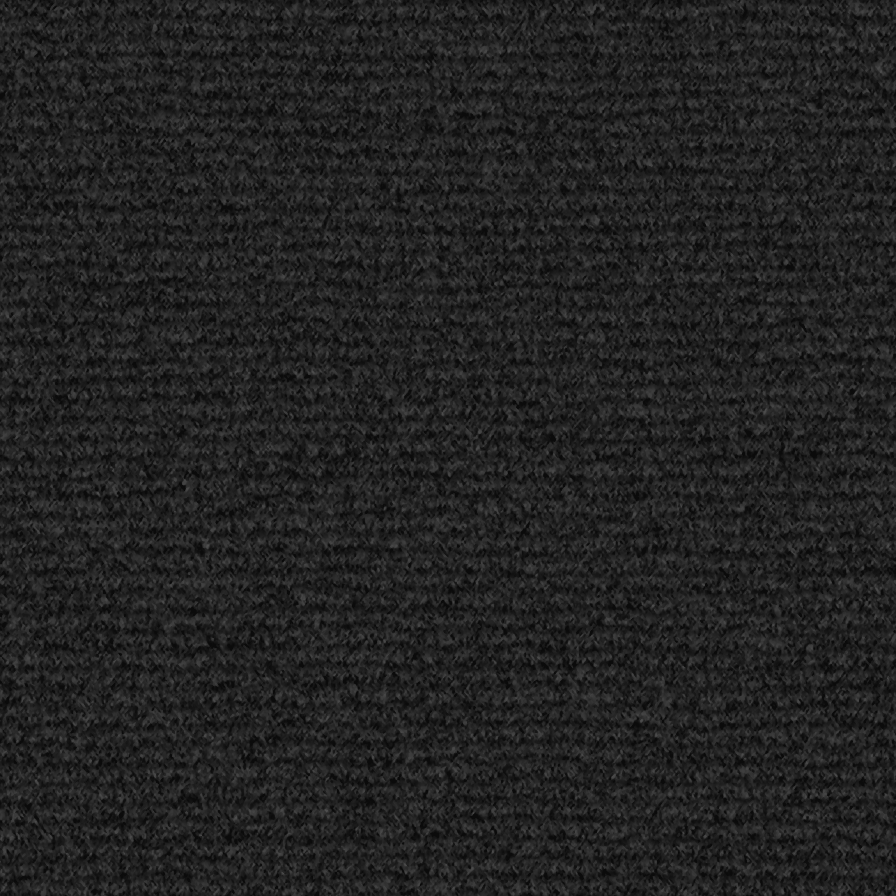
Reproduce this texture procedurally as a Shadertoy shader.

```glsl
// Charcoal ribbed carpet: nearly straight pile rows with fine curly fibres.
#define ROWS 47.0
#define WOBBLE 0.26
#define FRAY 0.16
#define LIT_TONE 0.153
#define GAP_DEPTH 0.078
#define GAP_VARIATION 0.25
#define FIBRE_CONTRAST 0.056
#define FUZZ_CONTRAST 0.080
#define FIBRE_GRID vec2(290.0, 175.0)
#define FUZZ_GRID vec2(390.0, 270.0)

const float TAU = 6.2831853;

vec3 hash3(vec2 cell) {
    vec3 p = fract(cell.xyx * vec3(0.1031, 0.1030, 0.0973));
    p += dot(p, p.yxz + 33.33);
    return fract((p.xxy + p.yzz) * p.zyx);
}

// Smooth value noise in -1..1
float softNoise(vec2 p) {
    vec2 cell = floor(p), f = fract(p);
    f = f * f * (3.0 - 2.0 * f);
    float low = mix(hash3(cell).x, hash3(cell + vec2(1, 0)).x, f.x);
    float high = mix(hash3(cell + vec2(0, 1)).x, hash3(cell + vec2(1, 1)).x, f.x);
    return 2.0 * mix(low, high, f.y) - 1.0;
}

// Cellular noise in -1..1: blended strands, each with its own lean and shade
float strands(vec2 p) {
    vec2 cell = floor(p), f = fract(p);
    float shade = 0.0, total = 0.0;
    for (int y = -1; y <= 1; y++) {
        for (int x = -1; x <= 1; x++) {
            vec2 corner = vec2(x, y);
            vec3 seed = hash3(cell + corner);
            vec2 d = corner + 0.15 + 0.7 * seed.xy - f;
            float lean = 2.4 * (fract(seed.x * 7.0 + seed.y * 13.0) - 0.5);
            d.x += lean * d.y;
            float weight = exp(-5.5 * dot(d, d)) + 0.0001;
            // Alternate cells lean light or dark, which evens out the pile
            float parity = 2.0 * mod(cell.x + corner.x + cell.y + corner.y, 2.0) - 1.0;
            shade += weight * (2.0 * seed.z - 1.0 + 0.22 * parity);
            total += weight;
        }
    }
    return shade / total;
}

// Layered sines: slow sway shared by neighbouring rows
float sway(vec2 uv) {
    return 0.10 * sin(TAU * (1.3 * uv.x + 0.7 * uv.y))
         + 0.06 * sin(TAU * (3.1 * uv.x - 2.3 * uv.y) + 1.7)
         + 0.04 * sin(TAU * (7.3 * uv.x + 4.1 * uv.y) + 4.2);
}

void mainImage(out vec4 fragColor, in vec2 fragCoord) {
    vec2 uv = fragCoord / iResolution.y;

    // Pile fibres
    float fibre = strands(uv * FIBRE_GRID);
    float fuzz = strands(uv * FUZZ_GRID + 71.0);

    // Rows, bent by noise and frayed by the fibres
    float row = uv.y * ROWS + sway(uv);
    row += WOBBLE * 0.5 * softNoise(vec2(uv.x * 24.0, uv.y * ROWS * 0.7));
    row += WOBBLE * 0.6 * softNoise(vec2(uv.x * 66.0, uv.y * ROWS) + 40.0);
    row += FRAY * fibre;

    // Shadowed gaps of uneven depth
    float gap = pow(0.5 + 0.5 * cos(TAU * row), 2.0);
    float depth = 0.7 + GAP_VARIATION * softNoise(vec2(uv.x * 42.0, uv.y * ROWS) + 90.0);

    // Shade
    float tone = LIT_TONE - GAP_DEPTH * gap * depth;
    float pile = FIBRE_CONTRAST * fibre + FUZZ_CONTRAST * fuzz;
    tone += pile * (1.0 - 0.3 * gap);
    fragColor = vec4(vec3(max(tone, 0.045)), 1.0);
}
```
